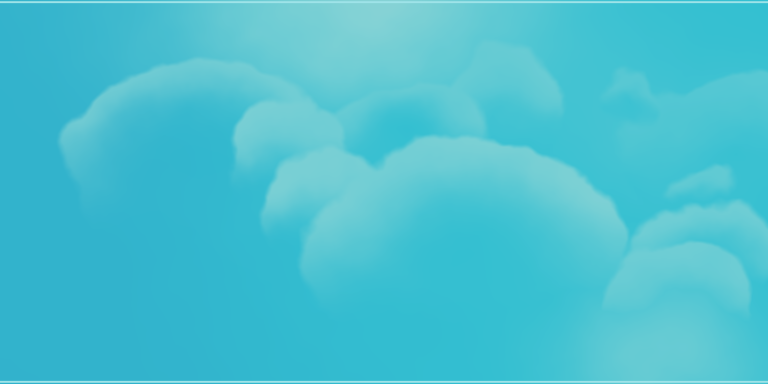
This texture is drawn by a Shadertoy shader. Its source:

```glsl
// Soft billowing clouds in turquoise haze, with a thin pale line along the top and bottom.

float hash(vec2 p) {
    return fract(sin(dot(p, vec2(127.1, 311.7))) * 43758.5453);
}

float noise(vec2 p) {
    vec2 cell = floor(p), f = fract(p);
    f = f * f * (3.0 - 2.0 * f);
    return mix(mix(hash(cell), hash(cell + vec2(1, 0)), f.x),
               mix(hash(cell + vec2(0, 1)), hash(cell + vec2(1, 1)), f.x), f.y);
}

float fbm(vec2 p) {
    float sum = 0.0, weight = 0.5;
    for (int i = 0; i < 5; i++) {
        sum += weight * noise(p);
        p = mat2(1.6, 1.2, -1.2, 1.6) * p + 3.7;
        weight *= 0.5;
    }
    return sum;
}

// Soft patch of light without an outline
float haze(vec2 p, vec2 centre, vec2 size) {
    vec2 q = (p - centre) / size;
    return exp(-dot(q, q));
}

// Lays one cloud over the light behind it: bright upper rim, fading into its body
float cloud(float behind, vec2 p, vec2 centre, vec2 size, float fade, float lit) {
    vec2 q = (p - centre) / size;
    float d = (length(q) - 1.0) * min(size.x, size.y);
    float cover = smoothstep(0.009, -0.012, d) * smoothstep(-0.85, 0.1, q.y);
    float depth = max(-d, 0.0) / fade;
    float rim = lit * exp(-depth * depth) * smoothstep(-0.7, 0.5, q.y);
    return mix(behind, rim, cover);
}

void mainImage(out vec4 fragColor, in vec2 fragCoord) {
    vec2 uv = fragCoord / iResolution.xy;
    vec2 p = uv * vec2(2.0, 1.0);

    // Warp the outlines into billows and wisps
    vec2 warp = vec2(fbm(p * 5.0), fbm(p * 5.0 + 17.0)) - 0.48;
    vec2 fine = vec2(noise(p * 23.0), noise(p * 23.0 + 9.0)) - 0.5;
    vec2 w = p + 0.13 * warp + 0.014 * fine;

    // Distant haze and clouds
    float light = 0.95 * haze(w, vec2(0.93, 1.0), vec2(0.47, 0.28));
    light += 0.25 * haze(w, vec2(1.75, 0.65), vec2(0.3, 0.2));
    light = cloud(light, w, vec2(1.29, 0.70), vec2(0.17, 0.18), 0.17, 0.65);
    light = cloud(light, w, vec2(1.06, 0.63), vec2(0.22, 0.17), 0.09, 0.65);
    light = cloud(light, w, vec2(1.88, 0.60), vec2(0.27, 0.21), 0.17, 0.42);
    light = cloud(light, w, vec2(1.64, 0.73), vec2(0.08, 0.07), 0.07, 0.50);
    light = cloud(light, w, vec2(1.80, 0.52), vec2(0.08, 0.06), 0.10, 0.55);

    // Left bank with its bright shoulder
    light = cloud(light, w, vec2(0.53, 0.57), vec2(0.35, 0.28), 0.10, 0.72);
    light = cloud(light, w, vec2(0.74, 0.60), vec2(0.16, 0.15), 0.18, 0.78);
    light = cloud(light, w, vec2(0.83, 0.46), vec2(0.13, 0.17), 0.25, 0.85);

    // Middle and right banks in front
    light = cloud(light, w, vec2(1.22, 0.32), vec2(0.40, 0.31), 0.16, 0.82);
    light = cloud(light, w, vec2(1.83, 0.32), vec2(0.21, 0.17), 0.09, 0.75);
    light = cloud(light, w, vec2(1.78, 0.20), vec2(0.21, 0.19), 0.20, 0.78);
    light = max(light, 0.68 * haze(w, vec2(1.72, 0.08), vec2(0.24, 0.22)));
    light *= 0.78 + 0.44 * fbm(p * 4.0 + 31.0);

    // Sky runs from deeper blue at the left to turquoise at the right
    float warmth = smoothstep(0.15, 1.35, p.x + 0.25 * p.y + 0.5 * (fbm(p * 2.5) - 0.5));
    vec3 sky = mix(vec3(0.195, 0.70, 0.80), vec3(0.20, 0.75, 0.82), warmth);
    vec3 color = mix(sky, vec3(0.52, 0.825, 0.835), clamp(light, 0.0, 1.0));

    // Pale border lines
    float border = min(uv.y, 1.0 - uv.y);
    float line = 1.0 - smoothstep(0.001, 0.004, abs(border - 0.0058));
    color = mix(color, vec3(0.62, 0.89, 0.91), line);

    fragColor = vec4(color, 1.0);
}
```
